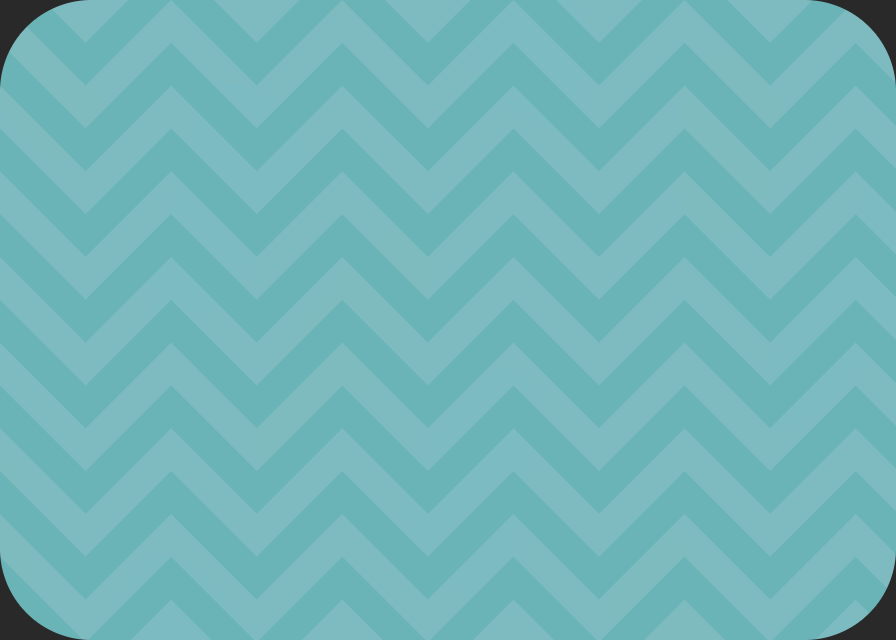
Reproduce this pattern procedurally as a WebGL 2 fragment shader.

```glsl
#version 300 es
precision highp float;
// Pale and deep teal chevrons on a rounded card over charcoal.
// A triangle wave bends horizontal stripes, a rounded box distance cuts the
// card, and layered sines give the paint a faint uneven tint.

#define ZIGZAG_WIDTH 0.191       // one peak to the next, in canvas widths
#define STRIPE_PERIOD 0.0956     // pale plus deep stripe, vertically
#define PALE_SHARE 0.5           // part of the period that is pale
#define CORNER_RADIUS 0.102
#define TINT_AMOUNT 0.006
#define DEEP_TEAL vec3(0.416, 0.706, 0.720)
#define PALE_TEAL vec3(0.490, 0.733, 0.755)
#define CHARCOAL vec3(0.160, 0.160, 0.160)

uniform vec2 u_resolution;
out vec4 outColor;

// Signed distance to a rounded box centred on the origin.
float roundedBox(vec2 p, vec2 halfSize, float radius) {
  vec2 q = abs(p) - halfSize + radius;
  return length(max(q, 0.0)) + min(max(q.x, q.y), 0.0) - radius;
}

// Signed distance to the pale chevrons, with peaks at x = 0 and y down.
float chevrons(vec2 p) {
  float drop = abs(fract(p.x / ZIGZAG_WIDTH + 0.5) - 0.5) * ZIGZAG_WIDTH;
  float phase = fract((p.y - drop) / STRIPE_PERIOD - 0.5 * PALE_SHARE + 0.5);
  float vertical = (abs(phase - 0.5) - 0.5 * PALE_SHARE) * STRIPE_PERIOD;
  return vertical * inversesqrt(2.0);  // stripes run at 45 degrees
}

// Coverage of a shape, smoothed over about one pixel.
float coverage(float dist, float pixel) {
  return clamp(0.5 - dist / pixel, 0.0, 1.0);
}

// Slow drift between -1 and 1.
float tintDrift(vec2 p) {
  return 0.6 * sin(17.0 * p.x + 1.2 + sin(9.0 * p.y))
       + 0.4 * sin(13.0 * p.y - 7.0 * p.x);
}

void main() {
  float pixel = 1.0 / u_resolution.x;
  vec2 size = u_resolution * pixel;
  vec2 p = gl_FragCoord.xy * pixel;
  vec2 fromTop = vec2(p.x, size.y - p.y);

  // Chevrons with a faint shift between green and blue
  float pale = coverage(chevrons(fromTop), pixel);
  vec3 color = mix(DEEP_TEAL, PALE_TEAL, pale);
  color += TINT_AMOUNT * pale * tintDrift(p) * vec3(0.5, 0.1, -1.0);

  // Card on its backdrop
  float card = roundedBox(p - 0.5 * size, 0.5 * size, CORNER_RADIUS);
  color = mix(CHARCOAL, color, coverage(card, pixel));

  outColor = vec4(color, 1.0);
}
```
